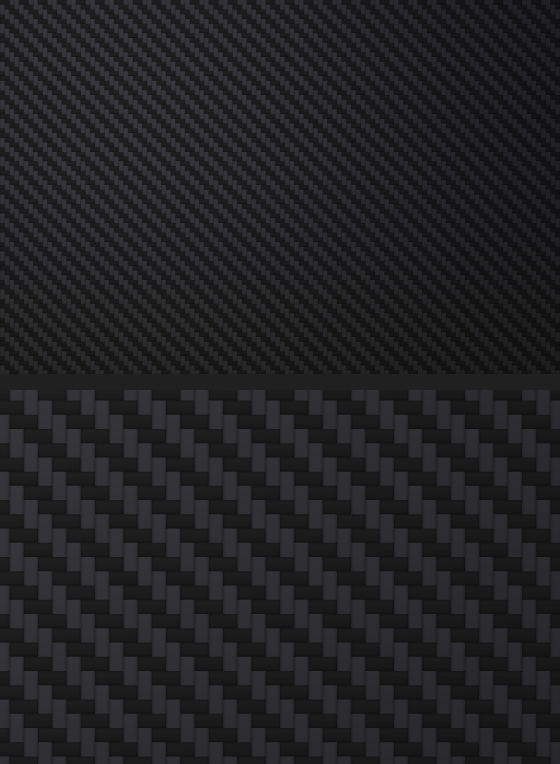
Top, the full canvas; bottom, a detail of the centre.
A Shadertoy shader for this texture:

```glsl
// Dark carbon fibre: a fine, square two-by-two twill weave lit softly from the upper left.
#define REPEATS vec2(29.5, 19.7)            // weave repeats across and down
#define TOWS 4.0                            // tows in one repeat
#define WARP_COLOR vec3(0.213, 0.213, 0.235)
#define WEFT_COLOR vec3(0.118, 0.118, 0.121)
#define SEAM_WIDTH 0.1                      // in tow widths
#define SEAM_DEPTH 0.2
#define TOW_VARIATION 0.03
#define LIGHT_CENTER vec2(0.2, 0.75)
#define LIGHT_REACH 0.95
#define SHADE_FLOOR 0.57                    // brightness far from the light
#define SAMPLES 4                           // antialiasing grid per side

float hash(vec2 p) {
    return fract(sin(dot(p, vec2(127.1, 311.7))) * 43758.5453);
}

// Darkening close to either side of a strip of the given length
float seam(float t, float size) {
    float edge = min(t, size - t);
    return 1.0 - SEAM_DEPTH * (1.0 - smoothstep(0.0, 2.0 * SEAM_WIDTH, edge));
}

// Weave colour at p, counted in tows from the top left
vec3 twill(vec2 p) {
    vec2 cell = floor(p);
    vec2 local = fract(p);
    float along = mod(p.y - cell.x + 3.0, TOWS);   // position down a warp float
    float across = mod(p.x - cell.y, TOWS);        // position along a weft float
    bool warpOnTop = along < 2.0;

    // Each float spans two tows; its start identifies it
    vec2 id = warpOnTop ? vec2(cell.x, cell.y - floor(along))
                        : vec2(cell.x - floor(across), cell.y) + 97.0;
    float tone = 1.0 + TOW_VARIATION * (hash(id) - 0.5);

    if (warpOnTop) {
        float sheen = 1.03 - 0.025 * along;
        return WARP_COLOR * tone * sheen * seam(local.x, 1.0);
    }
    float sheen = 1.15 - 0.25 * local.y;
    return WEFT_COLOR * tone * sheen * seam(local.y, 1.0) * seam(across, 2.0);
}

void mainImage(out vec4 fragColor, in vec2 fragCoord) {
    vec2 uv = fragCoord / iResolution.xy;

    // Average a small grid of samples to smooth the tow edges
    vec3 color = vec3(0.0);
    for (int j = 0; j < SAMPLES; j++) {
        for (int i = 0; i < SAMPLES; i++) {
            vec2 jitter = (vec2(i, j) + 0.5) / float(SAMPLES) - 0.5;
            vec2 q = (fragCoord + jitter) / iResolution.xy;
            color += twill(vec2(q.x, 1.0 - q.y) * REPEATS * TOWS);
        }
    }
    color /= float(SAMPLES * SAMPLES);

    // Broad light falling off to the right and the bottom
    float reach = length((uv - LIGHT_CENTER) * vec2(1.0, 0.7)) / LIGHT_REACH;
    color *= mix(1.0, SHADE_FLOOR, smoothstep(0.0, 1.0, reach));

    // The blue tint fades to neutral grey at the bottom
    color.b *= mix(0.94, 1.0, smoothstep(0.0, 0.5, uv.y));

    fragColor = vec4(color, 1.0);
}
```
